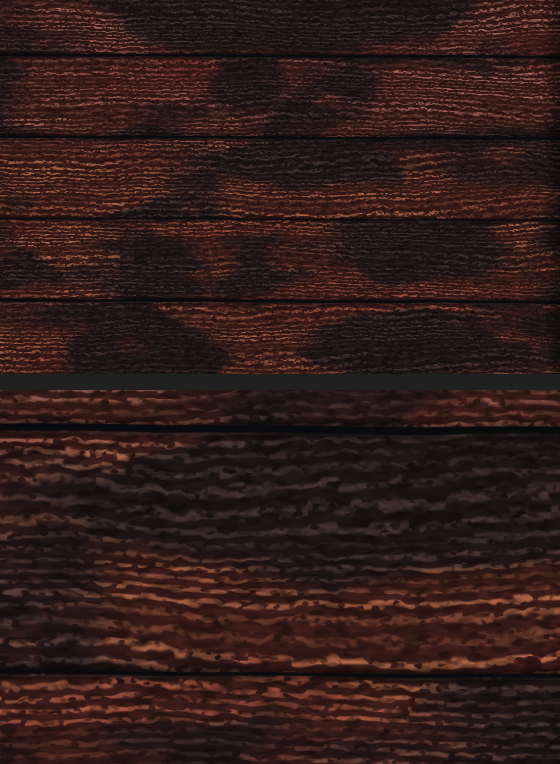
Top, the full canvas; bottom, a detail of the centre.
Reproduce this texture procedurally as a Shadertoy shader.

```glsl
const float PLANK_HEIGHT = 0.2185;
const float LINES_PER_PLANK = 17.0;
const float TAU = 6.28318;

vec3 hash3(vec2 p) {
    vec3 q = vec3(dot(p, vec2(127.1, 311.7)), dot(p, vec2(269.5, 183.3)), dot(p, vec2(419.2, 371.9)));
    return fract(sin(q) * 43758.5);
}

// Smooth cellular noise: random cell values blended by distance
float cells(vec2 p) {
    vec2 cell = floor(p), local = fract(p);
    float total = 0.0, weights = 0.0;
    for (int y = -1; y <= 1; y++)
    for (int x = -1; x <= 1; x++) {
        vec2 offset = vec2(x, y);
        vec3 h = hash3(cell + offset);
        vec2 d = offset + h.xy - local;
        float w = exp(-7.0 * dot(d, d));
        total += w * h.z;
        weights += w;
    }
    return total / weights;
}

float layeredCells(vec2 p) {
    float sum = 0.0, amplitude = 0.55;
    for (int i = 0; i < 3; i++) {
        sum += amplitude * cells(p);
        p = p * 2.3 + 17.0;
        amplitude *= 0.5;
    }
    return sum / 0.9625;
}

// Slow bending of the grain, in units of one grain line
float grainBend(float x, float v, float seed) {
    float bend = 0.0, amplitude = 0.75, frequency = 3.1;
    for (int i = 0; i < 4; i++) {
        bend += amplitude * sin(x * frequency + seed * 2.7 + v * 1.8 + float(i) * 1.9);
        amplitude *= 0.52;
        frequency *= 2.15;
    }
    return bend;
}

// Raised grain: x = ridge height, y = strength of the line it belongs to
vec2 grain(vec2 uv, float v, float id) {
    float roughness = cells(uv * vec2(75.0, 105.0)) - 0.5;
    float phase = v * LINES_PER_PLANK + grainBend(uv.x, v, id);
    phase += 0.55 * sin(v * 11.0 + id * 4.0) + 0.45 * roughness;
    float ridge = smoothstep(-0.35, 0.95, sin(TAU * phase));
    float strength = cells(vec2(uv.x * 4.0 + id * 9.0, phase * 0.8));
    return vec2(ridge, strength);
}

vec3 woodColor(vec2 uv, float v, float id) {
    const vec3 GROOVE_WARM = vec3(0.19, 0.088, 0.08);
    const vec3 GROOVE_CHAR = vec3(0.125, 0.085, 0.09);
    const vec3 RIDGE_ROSE = vec3(0.53, 0.33, 0.29);
    const vec3 RIDGE_AMBER = vec3(0.55, 0.32, 0.22);
    const vec3 RIDGE_CHAR = vec3(0.31, 0.235, 0.225);
    const vec3 RED_DYE = vec3(0.40, 0.14, 0.13);

    // Charred stains and patches of red dye
    float stain = layeredCells(uv * vec2(3.2, 7.0) + id * 13.7);
    float charring = smoothstep(0.38, 0.64, stain);
    float dye = smoothstep(0.40, 0.75, layeredCells(uv * vec2(2.6, 5.0) + 41.0));
    dye *= mix(0.4, 0.85, smoothstep(0.5, 1.0, uv.y));

    vec2 g = grain(uv, v, id);
    float speckle = cells(uv * vec2(190.0, 270.0));
    float pores = cells(uv * vec2(90.0, 240.0) + 7.0);

    float amber = smoothstep(0.72, 0.55, uv.y);
    vec3 ridge = mix(mix(RIDGE_ROSE, RIDGE_AMBER, amber), RED_DYE, dye);
    ridge = mix(ridge, RIDGE_CHAR, charring);
    vec3 groove = mix(GROOVE_WARM, GROOVE_CHAR, charring);

    // Worn, broken ridges
    float wear = smoothstep(0.15, 0.75, g.y) * mix(1.0, 0.62, charring);
    float height = g.x * mix(0.35, 1.0, wear) * smoothstep(0.05, 0.6, speckle);
    vec3 color = mix(groove, ridge, height);
    color *= 0.72 + 0.56 * pores;
    return color * mix(1.05, 0.82, charring);
}

void mainImage(out vec4 fragColor, in vec2 fragCoord) {
    const vec3 SEAM_COLOR = vec3(0.035, 0.04, 0.055);
    const vec3 EDGE_COLOR = vec3(0.20, 0.19, 0.21);
    vec2 uv = fragCoord / iResolution.y;
    float pixel = 1.0 / iResolution.y;

    // Five boards, tilted a little; the outer two are cropped
    float wobble = 0.0007 * sin(uv.x * 9.0) + 0.0004 * sin(uv.x * 31.0);
    float row = (uv.y + 0.004 * uv.x + 0.0205 + wobble) / PLANK_HEIGHT;
    float id = floor(row);
    vec3 color = woodColor(uv, fract(row), id);

    // Seams of differing width, with shade and a thin bevel below
    float seam = floor(row + 0.5);
    float offset = (row - seam) * PLANK_HEIGHT;
    float halfWidth = 0.0023 - 0.001 * cos(2.2 * (seam - 2.0));
    float gap = abs(offset) - halfWidth;
    color *= mix(0.6, 1.0, smoothstep(0.0, 0.010, gap));
    float bevel = smoothstep(pixel, 0.0, abs(offset + halfWidth + 0.002) - 0.0005);
    color = mix(color, EDGE_COLOR, bevel * 0.45 * cells(vec2(uv.x * 12.0, seam)));
    color = mix(SEAM_COLOR, color, smoothstep(-0.5 * pixel, pixel, gap));

    // Darkened right end of the boards
    float end = iResolution.x * pixel - uv.x;
    color *= mix(0.6, 1.0, smoothstep(0.0, 0.05, end));
    fragColor = vec4(color, 1.0);
}
```
